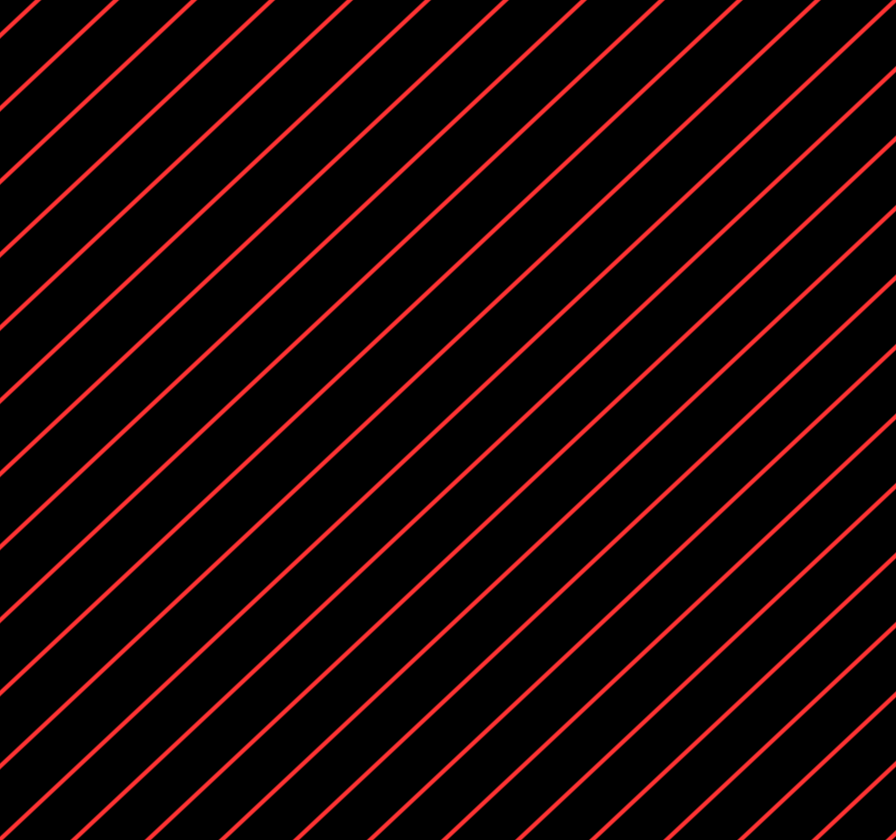
This pattern is drawn by a WebGL 1 fragment shader. Its source:

```glsl
precision highp float;
// Thin red diagonal stripes on black, spaced a little tighter below the main diagonal.

uniform vec2 u_resolution;

const vec3 BACKGROUND = vec3(0.0);
const vec3 STRIPE_RED = vec3(1.0, 0.2, 0.2);
const float UPPER_PITCH = 0.0870;     // stripe spacing above the diagonal
const float LOWER_PITCH = 0.0827;     // stripe spacing below the diagonal
const float DIAGONAL_SHIFT = 0.0005;
const float HALF_WIDTH = 0.00254;     // in canvas heights
const float EDGE_SOFTNESS = 0.0013;   // in canvas heights

// Distance from x to the nearest multiple of pitch.
float repeatDistance(float x, float pitch) {
  return abs(fract(x / pitch + 0.5) - 0.5) * pitch;
}

// Distance to the nearest stripe, in canvas heights.
float stripeDistance(vec2 uv, float aspect) {
  float offset = uv.x - uv.y + DIAGONAL_SHIFT;
  float pitch = offset < 0.0 ? UPPER_PITCH : LOWER_PITCH;
  float slope = length(vec2(1.0 / aspect, 1.0));
  return repeatDistance(offset, pitch) / slope;
}

// Soft-edged coverage of a line at the given distance.
float lineMask(float dist, float halfWidth, float softness) {
  return 1.0 - smoothstep(halfWidth - softness, halfWidth + softness, dist);
}

void main() {
  vec2 uv = gl_FragCoord.xy / u_resolution;
  float aspect = u_resolution.x / u_resolution.y;
  float softness = max(EDGE_SOFTNESS, 0.6 / u_resolution.y);
  float mask = lineMask(stripeDistance(uv, aspect), HALF_WIDTH, softness);
  gl_FragColor = vec4(mix(BACKGROUND, STRIPE_RED, mask), 1.0);
}
```
